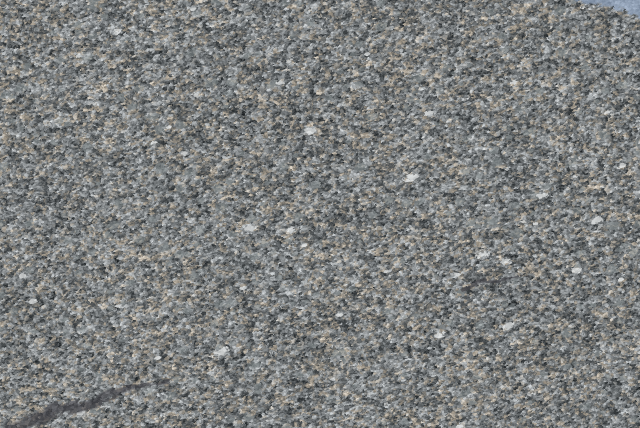
Write a WebGL 1 fragment shader that draws this texture.

```glsl
precision highp float;
// Weathered grey granite: fine ragged grains, pale flakes, dark seams.
uniform vec2 u_resolution;

const vec3 STONE_GREY = vec3(0.487, 0.491, 0.492);
const vec3 TAN_SHIFT = vec3(0.046, 0.008, -0.046);
const vec3 COOL_SHIFT = vec3(-0.012, 0.001, 0.009);
const vec3 SLATE_FLAKE = vec3(0.54, 0.57, 0.575);
const vec3 QUARTZ_FLAKE = vec3(0.84, 0.85, 0.85);
const vec3 SEAM_DARK = vec3(0.28, 0.28, 0.30);
const vec3 CORNER_BLUE = vec3(0.55, 0.61, 0.69);
const float GRAIN_TILT = 0.25;

vec2 hash2(vec2 p) {
  vec3 q = fract(vec3(p.xyx) * vec3(0.1031, 0.1030, 0.0973));
  q += dot(q, q.yzx + 33.33);
  return fract((q.xx + q.yz) * q.zy);
}

vec2 rotate(vec2 p, float angle) {
  float c = cos(angle), s = sin(angle);
  return vec2(c * p.x + s * p.y, c * p.y - s * p.x);
}

// Cellular noise: nearest distance, gap to the second nearest, two cell ids.
vec4 cells(vec2 p, float seed) {
  vec2 base = floor(p);
  vec2 id = vec2(0.0);
  float nearest = 8.0, second = 8.0;
  for (int y = -1; y <= 1; y++) {
    for (int x = -1; x <= 1; x++) {
      vec2 cell = base + vec2(float(x), float(y));
      vec2 site = cell + hash2(cell + seed);
      float d = length(p - site);
      if (d < nearest) {
        second = nearest;
        nearest = d;
        id = hash2(cell + seed + 57.0);
      } else {
        second = min(second, d);
      }
    }
  }
  return vec4(nearest, second - nearest, id);
}

// Broad, soft variation from layered sines.
float drift(vec2 p) {
  float sum = 0.0, amplitude = 0.5;
  for (int i = 0; i < 4; i++) {
    sum += amplitude * sin(p.x + 1.7 * sin(p.y)) * cos(p.y + 1.3 * sin(p.x));
    p = rotate(p, 0.9) * 1.9 + 2.3;
    amplitude *= 0.6;
  }
  return sum;
}

// Coverage of scattered flakes; share is the fraction of cells holding one.
float flakes(vec2 p, float seed, float share, vec2 radii, float ragged) {
  vec4 c = cells(p, seed);
  float radius = mix(radii.x, radii.y, c.w * c.w);
  float body = 1.0 - smoothstep(radius * 0.8, radius * 1.15, c.x + ragged * radius);
  return body * step(c.z, share);
}

// Tapered seam from a to b, widest at a.
float seam(vec2 p, vec2 a, vec2 b, float width) {
  vec2 axis = b - a;
  float t = clamp(dot(p - a, axis) / dot(axis, axis), 0.0, 1.0);
  float w = width * (1.0 - 0.75 * t);
  return 1.0 - smoothstep(0.55 * w, 1.3 * w, length(p - a - axis * t));
}

vec3 stone(vec2 p) {
  vec2 q = rotate(p, GRAIN_TILT) + 5.0;
  vec2 grainSpace = q * vec2(0.82, 1.15);
  vec4 dust = cells(grainSpace * 235.0, 11.0);
  vec4 fine = cells(grainSpace * 145.0 + 0.5 * dust.zw, 3.0);
  vec4 coarse = cells(grainSpace * 66.0 + 0.5 * fine.zw, 19.0);

  // Grain brightness, with dark pits between the grains.
  float tone = 0.27 * (dust.z - 0.5) + 0.31 * (fine.z - 0.5);
  tone += 0.15 * (coarse.z - 0.5) + 0.022 * drift(p * 4.5 + 1.0);
  tone += 0.026 - 0.09 * (1.0 - smoothstep(0.0, 0.25, fine.y));

  // Brighter grains may turn tan; dark ones stay cool.
  float warmth = 0.55 * fine.w + 0.45 * coarse.w + 0.1 * drift(p * 7.0 + 9.0);
  float tanAmount = smoothstep(0.45, 0.8, warmth) * smoothstep(-0.2, 0.08, tone);
  vec3 color = STONE_GREY + tone + mix(COOL_SHIFT, TAN_SHIFT, tanAmount);

  // Slate flakes, then rarer bright quartz, both with broken outlines.
  float ragged = 0.9 * (fine.z - 0.5) + 0.5 * (dust.w - 0.5);
  float slate = flakes(grainSpace * 38.0, 41.0, 0.2, vec2(0.16, 0.46), ragged);
  color = mix(color, SLATE_FLAKE + 0.2 * (fine.w - 0.5), 0.6 * slate);
  vec2 quartzSpace = q * vec2(0.7, 1.2) * 19.0;
  float quartz = flakes(quartzSpace, 73.0, 0.11, vec2(0.08, 0.2), ragged);
  color = mix(color, QUARTZ_FLAKE + 0.14 * (fine.w - 0.5), 0.9 * quartz);

  // Seams with ragged borders and a bluish corner beyond the stone.
  vec2 bent = p + 0.012 * (coarse.zw - 0.5);
  bent.y += 0.006 * sin(p.x * 38.0);
  float dark = seam(bent, vec2(0.03, 0.005), vec2(0.39, 0.115), 0.018);
  dark = max(dark, seam(bent, vec2(1.08, 0.325), vec2(1.25, 0.365), 0.005));
  color = mix(color, SEAM_DARK + 0.1 * (fine.z - 0.5), 0.75 * dark);
  float corner = smoothstep(-0.004, 0.004, bent.y - 1.0 + 0.34 * (bent.x - 1.37));
  return mix(color, CORNER_BLUE + 0.3 * tone, corner);
}

void main() {
  // Four samples per pixel smooth every grain edge.
  vec3 color = vec3(0.0);
  for (int i = 0; i < 4; i++) {
    float k = float(i);
    vec2 offset = vec2(mod(k, 2.0), floor(k * 0.5)) * 0.5 - 0.25;
    color += 0.25 * stone((gl_FragCoord.xy + offset) / u_resolution.y);
  }
  gl_FragColor = vec4(clamp(color, 0.0, 1.0), 1.0);
}
```
